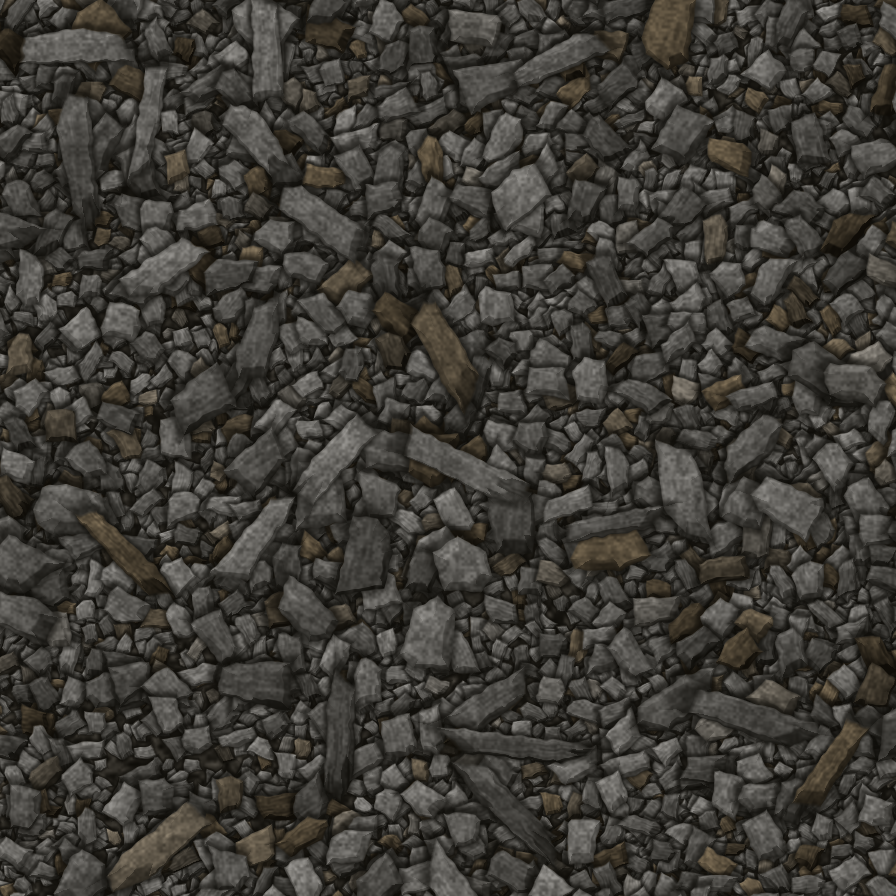
A WebGL 2 fragment shader for this texture:

```glsl
#version 300 es
precision highp float;
// Crushed grey gravel: layers of chipped stones, from fine grit up to long shards.
// Every stone is a convex cut of jittered half planes with bevelled, lit edges;
// later layers cover earlier ones and darken the gaps around them.

uniform vec2 u_resolution;
out vec4 fragColor;

const float TAU = 6.2831853;
const vec2 LIGHT_DIR = vec2(-0.45, 0.89);
const vec3 GAP_COLOR = vec3(0.055, 0.050, 0.035);
const vec3 STONE_COLOR = vec3(0.480, 0.472, 0.455);
const vec3 RUST_TINT = vec3(1.06, 0.92, 0.70);
const int CUTS = 7;

// Per layer: cells across, share of filled cells, elongation, half width in cells
const int LAYER_COUNT = 6;
const vec4 LAYERS[LAYER_COUNT] = vec4[](
    vec4(66.0, 1.00, 1.25, 0.60),
    vec4(46.0, 0.85, 1.30, 0.55),
    vec4(33.0, 0.72, 1.30, 0.52),
    vec4(24.0, 0.42, 1.35, 0.50),
    vec4(15.0, 0.17, 1.50, 0.46),
    vec4(9.0, 0.24, 3.60, 0.19));

float hash(vec2 p) {
    return fract(sin(dot(p, vec2(127.1, 311.7))) * 43758.5453);
}

float noise(vec2 p) {
    vec2 i = floor(p), f = fract(p);
    f = f * f * (3.0 - 2.0 * f);
    return mix(mix(hash(i), hash(i + vec2(1, 0)), f.x),
               mix(hash(i + vec2(0, 1)), hash(i + vec2(1, 1)), f.x), f.y);
}

mat2 rotation(float angle) {
    float c = cos(angle), s = sin(angle);
    return mat2(c, s, -s, c);
}

// Depth inside the stone (x), the nearest cut's outward normal (yz), its bevel width (w)
vec4 chippedShape(vec2 q, vec2 seed) {
    vec4 nearest = vec4(9.0, 0.0, 0.0, 0.0);
    for (int i = 0; i < CUTS; i++) {
        vec2 key = seed + float(i) * vec2(3.17, 1.73);
        float jitter = hash(key), reach = hash(key + 5.3);
        // Four cuts make a rough block, the others chip its corners
        float angle = i < 4 ? TAU * 0.25 * float(i) + 0.6 * (jitter - 0.5) : TAU * jitter;
        float radius = i < 4 ? mix(0.68, 0.95, reach) : mix(0.75, 1.0, reach);
        vec2 normal = vec2(cos(angle), sin(angle));
        float depth = radius - dot(q, normal);
        if (depth < nearest.x) nearest = vec4(depth, normal, mix(0.08, 0.5, hash(key + 9.1)));
    }
    return nearest;
}

// Lays one stone over the surface, held as (tone, rust)
vec2 addStone(vec2 surface, vec2 p, vec2 seed, vec4 layer, float pixel) {
    float shade = hash(seed + 1.1), stretch = hash(seed + 2.3), girth = hash(seed + 4.7);
    vec2 halfSize = layer.w * vec2(layer.z * mix(0.75, 1.2, stretch), mix(0.7, 1.1, girth));
    if (length(p) > 1.5 * halfSize.x + 0.1) return surface;

    mat2 turn = rotation(TAU * hash(seed + 6.9));
    vec2 q = (p * turn) / halfSize;
    vec4 shape = chippedShape(q, seed);
    vec2 normal = turn * normalize(shape.yz / halfSize);

    // Flat top with a slight tilt, bevels lit by direction
    float bevel = 1.0 - smoothstep(shape.w * 0.75, shape.w, shape.x);
    float facing = dot(normal, LIGHT_DIR);
    float tilt = 0.10 * dot(turn * q, LIGHT_DIR);
    float streak = noise(q * vec2(2.5, 7.0) + 50.0 * seed) - 0.5;
    float rust = smoothstep(0.76, 0.95, hash(seed + 8.2));
    float tone = mix(0.46, 0.90, shade) + tilt + 0.20 * streak - 0.16 * rust;
    tone += bevel * (0.21 * facing - 0.10);
    tone *= mix(0.72, 1.0, smoothstep(0.0, 0.12, shape.x));

    float cover = clamp(shape.x * halfSize.y / (layer.x * pixel) + 0.5, 0.0, 1.0);
    float shadow = smoothstep(-0.38, 0.0, shape.x + 0.08 * facing);
    surface.x *= 1.0 - 0.60 * shadow;
    return mix(surface, vec2(tone, rust), cover);
}

// Scatters one layer of stones, one jittered candidate per cell
vec2 addLayer(vec2 surface, vec2 uv, vec4 layer, float layerSeed, float pixel) {
    vec2 cell = floor(uv * layer.x);
    for (int y = 1; y >= -1; y--) {
        for (int x = -1; x <= 1; x++) {
            vec2 id = cell + vec2(x, y);
            vec2 seed = id + layerSeed;
            float patches = 0.55 + 0.9 * noise(id / layer.x * 6.0 + 3.0);
            if (hash(seed + 0.4) > layer.y * patches) continue;
            vec2 center = id + 0.5 + 0.7 * (vec2(hash(seed + 11.5), hash(seed + 13.8)) - 0.5);
            surface = addStone(surface, uv * layer.x - center, seed, layer, pixel);
        }
    }
    return surface;
}

void main() {
    float pixel = 1.0 / u_resolution.y;
    vec2 uv = gl_FragCoord.xy * pixel;

    // Ragged stone outlines
    vec2 ragged = uv + 0.0035 * (vec2(noise(uv * 110.0), noise(uv * 110.0 + 37.0)) - 0.5);

    vec2 surface = vec2(0.45 * noise(uv * 150.0), 0.3);
    for (int i = 0; i < LAYER_COUNT; i++)
        surface = addLayer(surface, ragged, LAYERS[i], 17.31 * float(i + 1), pixel);

    // Mineral speckle and broad weathering
    float speckle = noise(uv * 300.0) - 0.5 + 0.7 * (noise(uv * 140.0 + 9.0) - 0.5);
    float weathering = noise(uv * 42.0 + 21.0) - 0.5;
    float tone = surface.x * (1.0 + 0.42 * speckle + 0.22 * weathering);

    vec3 color = mix(GAP_COLOR, STONE_COLOR, clamp(tone, 0.0, 1.25));
    color *= mix(vec3(1.0), RUST_TINT, 0.8 * surface.y);
    fragColor = vec4(color, 1.0);
}
```
